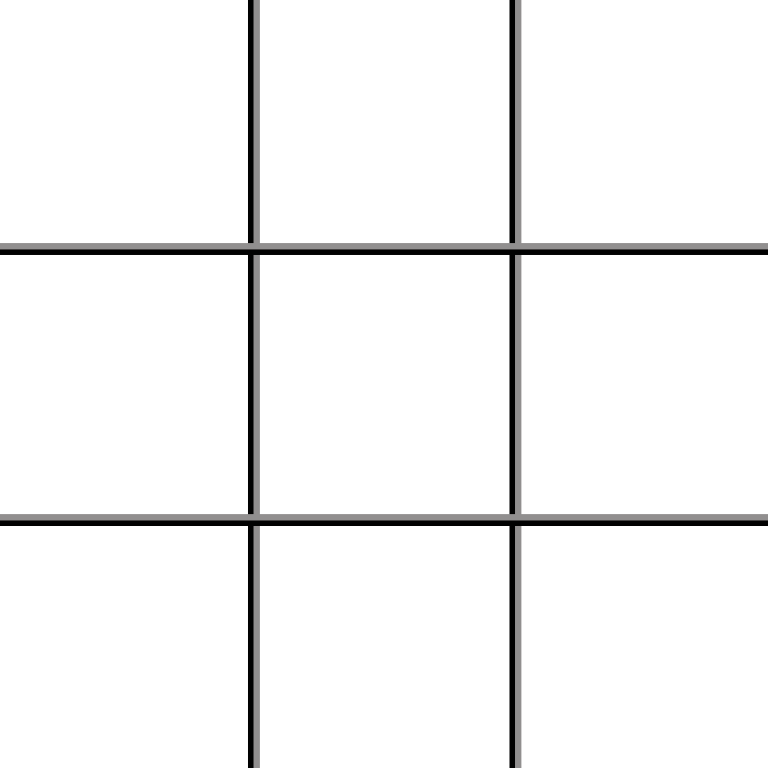
Write a WebGL 2 fragment shader that draws this pattern.

```glsl
#version 300 es
precision highp float;

uniform vec2 u_resolution;
out vec4 fragColor;

const vec3 PAPER = vec3(1.0);
const vec3 INK = vec3(0.005);
const vec3 SHADE = vec3(0.57, 0.56, 0.56);

// Seam between the dark and grey halves of each rule, and its spacing
const vec2 SEAM_ORIGIN = vec2(0.3301, 0.3223);
const vec2 SEAM_PERIOD = vec2(0.3405, 0.3529);
const float INK_WIDTH = 0.0072;
const float SHADE_WIDTH = 0.0083;

// Signed distance to the nearest repeat of a seam
float seamOffset(float position, float origin, float period) {
    return (fract((position - origin) / period + 0.5) - 0.5) * period;
}

// Antialiased coverage of the interval from start to end
float band(float x, float start, float end, float pixel) {
    float covered = min(x + 0.5 * pixel, end) - max(x - 0.5 * pixel, start);
    return clamp(covered / pixel, 0.0, 1.0);
}

// Two-tone rule: dark below the seam, grey above it
vec3 drawRule(vec3 base, float offset, float pixel) {
    float ink = band(offset, -INK_WIDTH, 0.0, pixel);
    float shade = band(offset, 0.0, SHADE_WIDTH, pixel);
    return base * (1.0 - ink - shade) + INK * ink + SHADE * shade;
}

void main() {
    vec2 uv = gl_FragCoord.xy / u_resolution;
    vec2 pixel = 1.0 / u_resolution;

    float columnOffset = seamOffset(uv.x, SEAM_ORIGIN.x, SEAM_PERIOD.x);
    float rowOffset = seamOffset(uv.y, SEAM_ORIGIN.y, SEAM_PERIOD.y);

    // Horizontal rules cross over the vertical ones
    vec3 color = drawRule(PAPER, columnOffset, pixel.x);
    color = drawRule(color, rowOffset, pixel.y);

    fragColor = vec4(color, 1.0);
}
```
